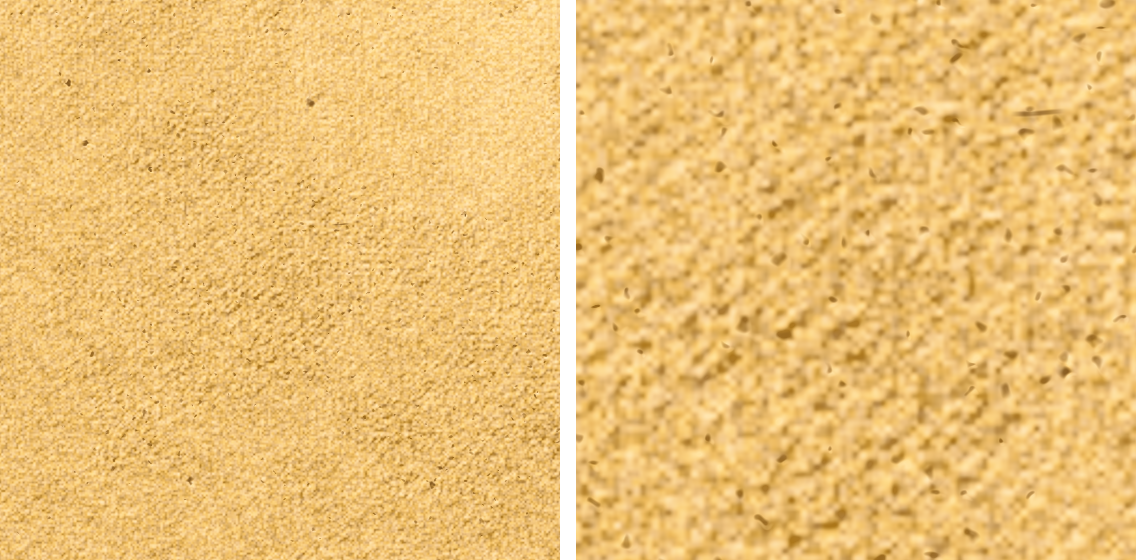
Left: the whole. Right: its middle third, enlarged.
Give the GLSL for this texture, as a Shadertoy shader.

```glsl
// Sunlit sand plaster: fine golden grain, shallow relief, scattered pits and a broken scratch.
#define GRAIN 260.0
#define RELIEF 140.0
#define GRAIN_CONTRAST 2.7
#define RELIEF_CONTRAST 2.6
#define TINT_CONTRAST 0.16
#define LIGHT_DIR vec2(-0.6, 0.8)

const vec3 PIT_COLOR = vec3(0.47, 0.30, 0.08);
const vec3 SHADOW = vec3(0.74, 0.55, 0.24);
const vec3 DARK_SAND = vec3(0.85, 0.67, 0.36);
const vec3 SAND = vec3(0.93, 0.745, 0.44);
const vec3 LIGHT_SAND = vec3(0.98, 0.82, 0.525);
const vec3 HIGHLIGHT = vec3(1.0, 0.89, 0.64);

float hash(vec2 p) {
    return fract(sin(dot(p, vec2(127.1, 311.7))) * 43758.5453);
}

float noise(vec2 p) {
    vec2 cell = floor(p), f = fract(p);
    f = f * f * (3.0 - 2.0 * f);
    float low = mix(hash(cell), hash(cell + vec2(1, 0)), f.x);
    float high = mix(hash(cell + vec2(0, 1)), hash(cell + vec2(1, 1)), f.x);
    return mix(low, high, f.y);
}

// Broad patches where the surface is rougher, 0 to 1
float roughness(vec2 p) {
    float patches = 0.65 * noise(p * 6.0 + 3.7) + 0.35 * noise(p * 15.0 + 8.1);
    return smoothstep(0.35, 0.75, patches);
}

float height(vec2 p) {
    return noise(p * RELIEF) + 0.7 * noise(p * RELIEF * 0.45 + 17.0);
}

// Irregular pits, one per cell at most: x is the dark hollow, y its sunlit lower rim
vec2 pits(vec2 p, float cells, float share, float radius, float clustering) {
    vec2 warp = vec2(noise(p * 170.0), noise(p * 170.0 + 41.0)) - 0.5;
    vec2 q = p + warp * radius * 1.6;
    vec2 home = floor(p * cells);
    vec2 result = vec2(0.0);
    for (int j = -1; j <= 1; j++) {
        for (int i = -1; i <= 1; i++) {
            vec2 id = home + vec2(i, j);
            vec2 key = id + cells * 3.0;
            vec2 center = (id + vec2(hash(key + 1.3), hash(key + 5.9))) / cells;
            float chance = share * mix(1.0, roughness(center), clustering);
            float present = step(hash(key + 9.2), chance);
            float size = radius * mix(0.5, 1.1, hash(key + 2.6));
            vec2 stretch = vec2(1.0, mix(0.8, 1.5, hash(key + 7.4)));
            float hollow = length((q - center) * stretch);
            float rim = length((q - center + LIGHT_DIR * size * 1.5) * stretch);
            vec2 spot = 1.0 - smoothstep(vec2(0.3), vec2(1.3), vec2(hollow, rim) / size);
            result = max(result, present * spot);
        }
    }
    return result;
}

// Thin horizontal scratch, interrupted along its length
float scratch(vec2 p) {
    float y = 0.6 + 0.004 * (noise(vec2(p.x * 35.0, 2.0)) - 0.5);
    float span = smoothstep(0.41, 0.44, p.x) * (1.0 - smoothstep(0.60, 0.68, p.x));
    float gaps = smoothstep(0.4, 0.75, noise(vec2(p.x * 28.0, 6.0)));
    float line = 1.0 - smoothstep(0.0005, 0.0022, abs(p.y - y));
    return line * span * gaps * (0.4 + 0.6 * noise(p * 190.0));
}

vec3 sandRamp(float tone) {
    vec3 color = mix(SHADOW, DARK_SAND, clamp((tone + 2.05) / 0.9, -0.6, 1.0));
    color = mix(color, SAND, clamp((tone + 1.15) / 0.9, 0.0, 1.0));
    color = mix(color, LIGHT_SAND, clamp((tone + 0.25) / 1.1, 0.0, 1.0));
    return mix(color, HIGHLIGHT, clamp((tone - 0.85) / 1.4, 0.0, 1.0));
}

void mainImage(out vec4 fragColor, in vec2 fragCoord) {
    vec2 p = fragCoord / iResolution.y;
    float rough = roughness(p);

    // Grain and relief lit from the upper left
    float grain = noise(p * GRAIN) - 0.5;
    vec2 reach = LIGHT_DIR * 0.0018;
    float slope = height(p - reach) - height(p + reach);
    float tone = GRAIN_CONTRAST * grain + RELIEF_CONTRAST * mix(0.8, 1.3, rough) * slope;

    // Slow shading: brighter upper right corner, faint mottling
    float glow = 1.0 - smoothstep(0.0, 0.8, distance(p, vec2(1.0)));
    tone += 0.9 * glow + 0.25 * (p.y - 0.5) - 0.05;
    tone += 0.7 * (noise(p * 24.0 + 11.0) - 0.5) - 0.25 * (rough - 0.4);

    // Pits in two sizes
    vec2 small = pits(p, 52.0, 0.32, 0.0034, 0.9);
    vec2 large = pits(p, 9.0, 0.14, 0.0062, 0.3);
    tone += 0.9 * small.y + 1.1 * large.y - 1.5 * small.x;

    // Colour, with grains drifting between yellow and cream
    vec3 color = sandRamp(tone);
    float tint = noise(p * GRAIN * 0.75 + 63.0) - 0.5;
    color += TINT_CONTRAST * tint * vec3(0.0, 0.2, 1.0);
    float depth = max(max(0.35 * small.x, 0.85 * large.x), 0.75 * scratch(p));
    color = mix(color, PIT_COLOR, depth);
    fragColor = vec4(clamp(color, 0.0, 1.0), 1.0);
}
```
